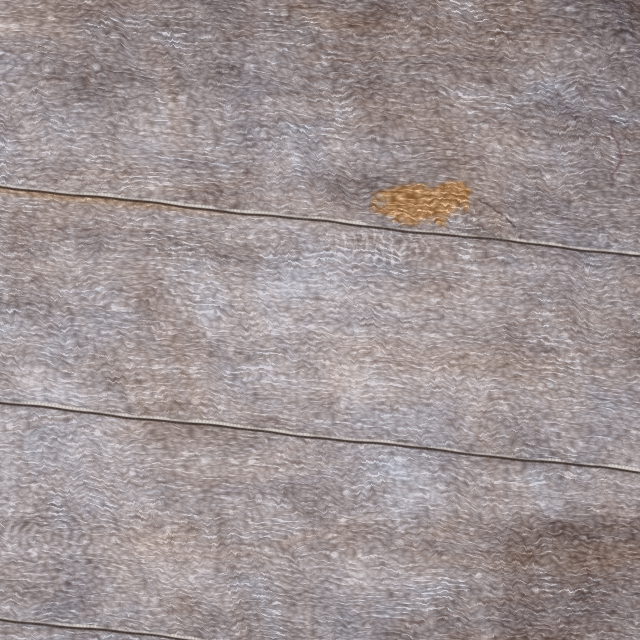
This texture is drawn by a Shadertoy shader. Its source:

```glsl
#define SEAM_BASE 0.034
#define SEAM_PITCH 0.338
#define SEAM_SLOPE 0.108
#define SEAM_LAST 2.0
#define LIP_WIDTH 0.0038
#define GAP_WIDTH 0.0038
#define GRAIN 0.72
#define BLOTCH 0.30
#define DARK_WOOD vec3(0.36, 0.30, 0.29)
#define PALE_WOOD vec3(0.78, 0.75, 0.76)
#define OCHRE vec3(0.70, 0.48, 0.25)
#define GAP_COLOUR vec3(0.22, 0.17, 0.15)

vec2 hash2(vec2 p) {
    vec3 q = fract(vec3(p.xyx) * vec3(0.1031, 0.1030, 0.0973));
    q += dot(q, q.yzx + 33.33);
    return fract((q.xx + q.yz) * q.zy);
}

// Distance to the nearest scattered point
float cells(vec2 p) {
    vec2 id = floor(p), f = fract(p);
    float nearest = 2.0;
    for (int y = -1; y <= 1; y++)
        for (int x = -1; x <= 1; x++) {
            vec2 o = vec2(x, y);
            nearest = min(nearest, length(o + hash2(id + o + 200.0) - f));
        }
    return nearest;
}

// Layered, rotated and bent sines, roughly -1 to 1
float waves(vec2 p) {
    float sum = 0.0, amp = 0.5;
    for (int i = 0; i < 6; i++) {
        p = mat2(0.8, 0.6, -0.6, 0.8) * p * 1.75 + 1.7;
        p += 0.7 * sin(p.yx * 1.3 + float(i));
        sum += amp * sin(p.x) * sin(p.y);
        amp *= 0.7;
    }
    return sum;
}

// Soft-edged ellipse with a ragged outline
float patchMask(vec2 p, vec2 centre, vec2 radius, float ragged) {
    return 1.0 - smoothstep(0.45, 1.0, length((p - centre) / radius) + ragged);
}

float band(float d, float halfWidth, float px) {
    return 1.0 - smoothstep(halfWidth - px, halfWidth + px, abs(d));
}

void mainImage(out vec4 fragColor, in vec2 fragCoord) {
    float px = 1.0 / iResolution.y;
    vec2 uv = fragCoord * px;

    // Tilted boards
    float across = uv.y + SEAM_SLOPE * uv.x - SEAM_BASE;
    across += 0.0012 * sin(uv.x * 23.0 + uv.y * 9.0) + 0.0005 * sin(uv.x * 71.0);
    float row = across / SEAM_PITCH;
    float seamId = clamp(floor(row + 0.5), 0.0, SEAM_LAST);
    float boardId = clamp(floor(row), -1.0, SEAM_LAST);
    float seam = across - seamId * SEAM_PITCH;
    vec2 rnd = hash2(vec2(boardId + 7.0, 3.0));
    vec2 board = vec2(uv.x, across) + rnd * 5.0;

    // Thin broken fibres over fine flecks
    float broad = waves(board * vec2(2.2, 5.0));
    float smear = waves(board * vec2(6.0, 17.0) + 9.0);
    float curl = waves(board * 9.0 + 4.0);
    float kink = waves(board * vec2(24.0, 30.0) + 2.0);
    vec2 fibre = board + vec2(0.008 * smear, 0.009 * curl + 0.0035 * kink);
    float ridge = 1.0 - abs(sin(fibre.y * 340.0 + 2.0 * smear));
    float broken = smoothstep(0.75, 0.25, cells(fibre * vec2(38.0, 105.0)));
    float wire = ridge * ridge * broken - 0.14;
    float fine = 0.45 - cells(fibre * vec2(88.0, 215.0) + 31.0);
    float tone = 0.59 + GRAIN * (0.55 * wire + 0.72 * fine);

    // Worn blotches, uneven light and a faint knot
    tone += BLOTCH * (0.55 * broad + 0.6 * smear + 0.35 * kink) + 0.08 * (rnd.x - 0.5);
    tone += 0.09 - 0.20 * smoothstep(0.45, 1.0, uv.x) - 0.20 * smoothstep(0.75, 1.0, uv.y);
    tone -= 0.16 * patchMask(uv, vec2(0.93, 0.10), vec2(0.22, 0.16), 0.3 * smear);
    float knotRadius = length((uv - vec2(0.07, 0.16)) * vec2(1.0, 1.3)) + 0.006 * curl;
    tone += 0.10 * sin(knotRadius * 430.0) * smoothstep(0.16, 0.03, knotRadius);

    // Pale scuffs, upright scrapes and chips of old paint
    float scuff = smoothstep(0.25, 0.7, waves(uv * vec2(10.0, 14.0) + 21.0));
    tone += 0.20 * scuff * (0.5 + 2.0 * wire);
    float scrape = smoothstep(0.2, 1.0, sin(uv.x * 390.0 + 5.0 * curl + 2.0 * kink));
    tone += 0.25 * scrape * patchMask(uv, vec2(0.60, 0.617), vec2(0.11, 0.030), 0.5 * smear);
    float spot = cells(uv * 13.0 + 5.0) + 0.05 * kink;
    tone += 0.25 * smoothstep(0.09, 0.04, spot);

    vec3 colour = mix(DARK_WOOD, PALE_WOOD, clamp(tone, -0.15, 1.15));
    float warmth = waves(uv * vec2(5.0, 9.0) + 14.0);
    colour += warmth * vec3(0.025, 0.0, -0.028) - scuff * vec3(0.012, 0.0, -0.010);

    // Bare ochre wood, partly showing through
    float ragged = 0.40 * curl + 0.35 * smear + 0.3 * kink;
    float bare = max(patchMask(uv, vec2(0.645, 0.677), vec2(0.075, 0.032), ragged),
                     patchMask(uv, vec2(0.705, 0.698), vec2(0.028, 0.018), ragged));
    float rust = smoothstep(-0.020, -0.004, seam) * step(seam, 0.0)
               * smoothstep(0.55, 0.1, uv.x) * step(1.5, seamId);
    vec3 ochre = OCHRE + 0.3 * (fine + wire);
    colour = mix(colour, ochre, 0.65 * bare + 0.35 * rust);

    // Split beside the bare wood and a wavering stain
    float along = clamp((uv.x - 0.72) / 0.10, 0.0, 1.0);
    float split = uv.y - 0.702 + 0.072 * along * sqrt(along) + 0.005 * kink;
    float splitMask = band(split, 0.0018, px) * step(0.72, uv.x) * step(uv.x, 0.825);
    colour = mix(colour, GAP_COLOUR, 0.5 * splitMask * smoothstep(-0.4, 0.2, curl + kink));
    float stain = band(uv.x - 0.962 - 0.006 * sin(uv.y * 85.0) - 0.005 * kink, 0.002, 2.0 * px);
    stain *= smoothstep(0.70, 0.73, uv.y) * smoothstep(0.82, 0.79, uv.y);
    colour = mix(colour, vec3(0.39, 0.27, 0.31), 0.6 * stain);

    // Seam: soft shade, dark gap and chipped pale lip
    float chip = waves(vec2(uv.x * 20.0, seamId * 5.0 + 1.0));
    float bead = sin(uv.x * 1150.0);
    colour *= 1.0 - 0.16 * exp(-abs(seam) * 170.0);
    float gap = band(seam + 0.5 * GAP_WIDTH, 0.5 * GAP_WIDTH, px);
    colour = mix(colour, GAP_COLOUR, (0.82 + 0.06 * bead) * gap);
    float lipWidth = LIP_WIDTH * (0.9 + 0.6 * chip);
    float lip = band(seam - 0.5 * lipWidth, 0.5 * lipWidth, px);
    vec3 lipColour = vec3(0.86, 0.83, 0.81) * (0.95 + 0.05 * bead);
    colour = mix(colour, lipColour, lip * clamp(0.75 + 0.6 * chip, 0.15, 1.0));

    fragColor = vec4(clamp(colour, 0.0, 1.0), 1.0);
}
```
